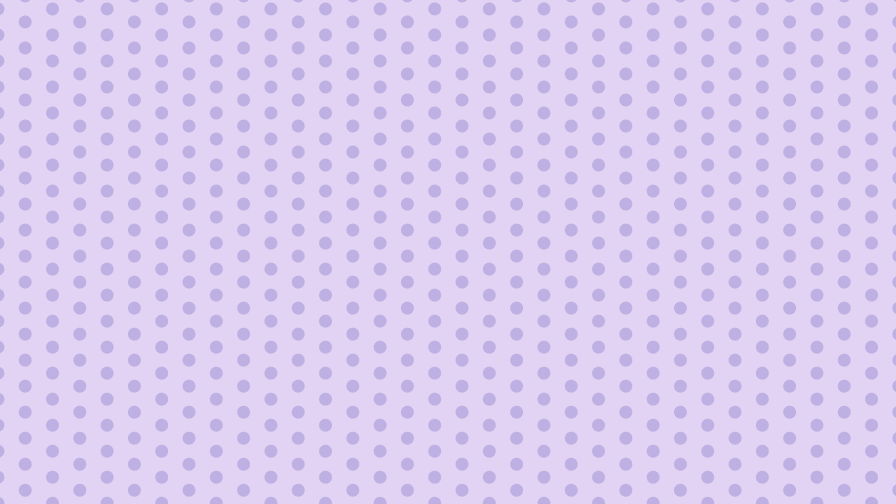
A WebGL 1 fragment shader for this pattern:

```glsl
precision highp float;
// Lilac polka dots: flat round spots in evenly spaced columns, with every
// other column slid by half a row. Each pixel finds its nearest column, then
// the nearest dot in it. Lengths are fractions of the canvas height.

uniform vec2 u_resolution;

#define DOT_PITCH vec2(0.05417, 0.05162)  // column spacing, row spacing
#define FIRST_DOT vec2(0.0500, 0.0273)    // centre of the lower left dot
#define DOT_RADIUS 0.0128
#define COLUMN_SHIFT 0.5                  // slide of odd columns, in rows
#define GROUND_COLOUR vec3(0.888, 0.824, 0.951)
#define DOT_COLOUR vec3(0.745, 0.690, 0.890)

// Signed distance to the nearest dot of the staggered grid
float dotDistance(vec2 point) {
  vec2 grid = (point - FIRST_DOT) / DOT_PITCH;
  float column = floor(grid.x + 0.5);
  grid.y -= COLUMN_SHIFT * mod(column, 2.0);
  vec2 offset = fract(grid + 0.5) - 0.5;
  return length(offset * DOT_PITCH) - DOT_RADIUS;
}

void main() {
  vec2 point = gl_FragCoord.xy / u_resolution.y;
  float pixel = 1.0 / u_resolution.y;

  // Blend across one pixel at the rim
  float coverage = clamp(0.5 - dotDistance(point) / pixel, 0.0, 1.0);
  gl_FragColor = vec4(mix(GROUND_COLOUR, DOT_COLOUR, coverage), 1.0);
}
```
